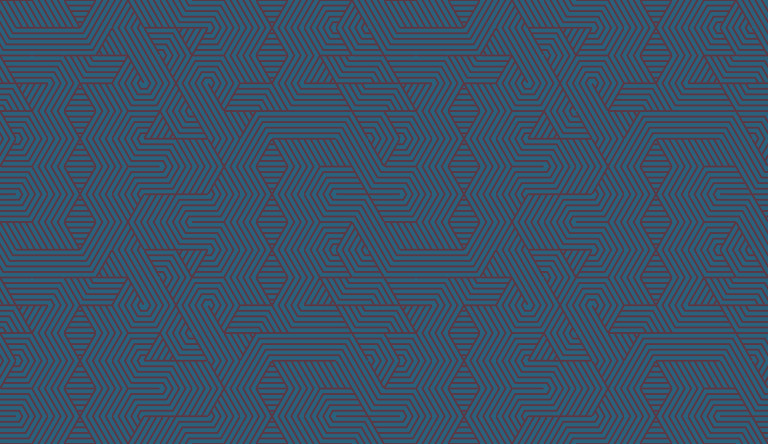
A Shadertoy shader for this pattern:

```glsl
// Striped triangle ribbons: each cell of a triangular grid is hatched parallel to one side.
// The side is the strongest of three edges; strengths come from a wrapping hash plus guides
// for zigzag columns and diamonds, with half-turn symmetry. The tile repeats 2 x 2.
const vec2 REPEATS = vec2(2.0, 2.0);
const vec2 TILE = vec2(12.0, 8.0);         // triangle sides across, rows down
const vec2 TURN_CENTRE = vec2(5.5, 7.0);   // vertex the tile turns about
const vec2 DIAMOND = vec2(-3.0, -1.0);     // diamond centre, from the turn centre
const float SHORT_COLUMN = -0.75;          // middle of the short zigzag
const float STRIPES = 5.0;                 // stripes per triangle height
const float LINE_WIDTH = 0.067;            // in triangle heights
const float LEVEL_BIAS = 0.22;             // preference for horizontal ribbons
const vec3 GROUND = vec3(0.165, 0.385, 0.495);
const vec3 LINE = vec3(0.365, 0.210, 0.255);

float hash(float n) { return fract(sin(n * 12.9898) * 43758.5453); }

vec2 wrapCentred(vec2 p) { return mod(p + 0.5 * TILE, TILE) - 0.5 * TILE; }

bool near(float a, float b) { return abs(a - b) < 0.05; }

float tileKey(vec2 p) {
    p = mod(p, TILE);
    return p.x + TILE.x * p.y;
}

// Strength of the edge whose midpoint is mid = (sides across, rows down)
float edgeStrength(vec2 mid) {
    vec2 p = mid - TURN_CENTRE;
    bool level = near(fract(mid.y + 0.25), 0.25);
    float strength = hash(min(tileKey(p), tileKey(-p)) + 3.0);
    if (level) strength += LEVEL_BIAS;

    for (float turn = -1.0; turn < 2.0; turn += 2.0) {
        vec2 d = wrapCentred(turn * p - DIAMOND);
        vec2 e = wrapCentred(turn * p);
        if (level) {
            // Horizontal hatching in the diamond and its two neighbours
            bool inStack = near(abs(d.y), 0.0) || near(abs(d.y), 2.0);
            if (near(d.x, 0.0) && inStack) strength += 2.0;
        } else {
            // Zigzags on both sides of the diamonds, then the short column
            bool beside = near(abs(abs(d.x) - 0.75), 0.5) && abs(d.y) < 2.9;
            bool inShort = near(abs(e.x - SHORT_COLUMN), 0.5) && e.y > 0.0 && e.y < 2.0;
            if (beside || inShort) strength += 1.0;
        }
    }
    return strength;
}

// Midpoint from skewed coordinates (column along a row, row)
vec2 unskew(vec2 cell) { return vec2(cell.x + 0.5 * cell.y, cell.y); }

// Index of the side the stripes follow: 0 level, 1 falling, 2 rising.
// half is 0 or 1 for the two triangles of a rhombus.
int stripeSide(vec2 cell, float halfId) {
    float level = edgeStrength(unskew(cell + vec2(0.5, halfId)));
    float falling = edgeStrength(unskew(cell + vec2(halfId, 0.5)));
    float rising = edgeStrength(unskew(cell + 0.5));
    if (level >= falling && level >= rising) return 0;
    return falling >= rising ? 1 : 2;
}

void mainImage(out vec4 fragColor, in vec2 fragCoord) {
    vec2 uv = fragCoord / iResolution.xy;
    vec2 p = vec2(uv.x, 1.0 - uv.y) * TILE * REPEATS;

    // Locate the triangle and the distance to each of its sides
    vec2 skewed = vec2(p.x - 0.5 * p.y, p.y);
    vec2 cell = floor(skewed);
    vec2 f = skewed - cell;
    float halfId = step(1.0, f.x + f.y);
    vec3 sideDist = vec3(f.y, f.x, 1.0 - f.x - f.y);
    if (halfId > 0.5) sideDist = vec3(1.0 - f.y, 1.0 - f.x, f.x + f.y - 1.0);

    // Own stripes, outermost one on the side itself
    int side = stripeSide(cell, halfId);
    float d = sideDist[side];
    float nearest = min(floor(d * STRIPES + 0.5), STRIPES - 1.0) / STRIPES;
    float lineDist = abs(d - nearest);

    // Border lines that belong to the neighbours
    float away = 2.0 * halfId - 1.0;
    vec2 toNeighbour[3] = vec2[3](vec2(0.0, away), vec2(away, 0.0), vec2(0.0));
    for (int k = 0; k < 3; k++) {
        if (stripeSide(cell + toNeighbour[k], 1.0 - halfId) == k)
            lineDist = min(lineDist, sideDist[k]);
    }

    // Line coverage with a one pixel soft edge
    float pixel = TILE.y * REPEATS.y / iResolution.y;
    float ink = clamp((0.5 * LINE_WIDTH - lineDist) / pixel + 0.5, 0.0, 1.0);
    fragColor = vec4(mix(GROUND, LINE, ink), 1.0);
}
```
